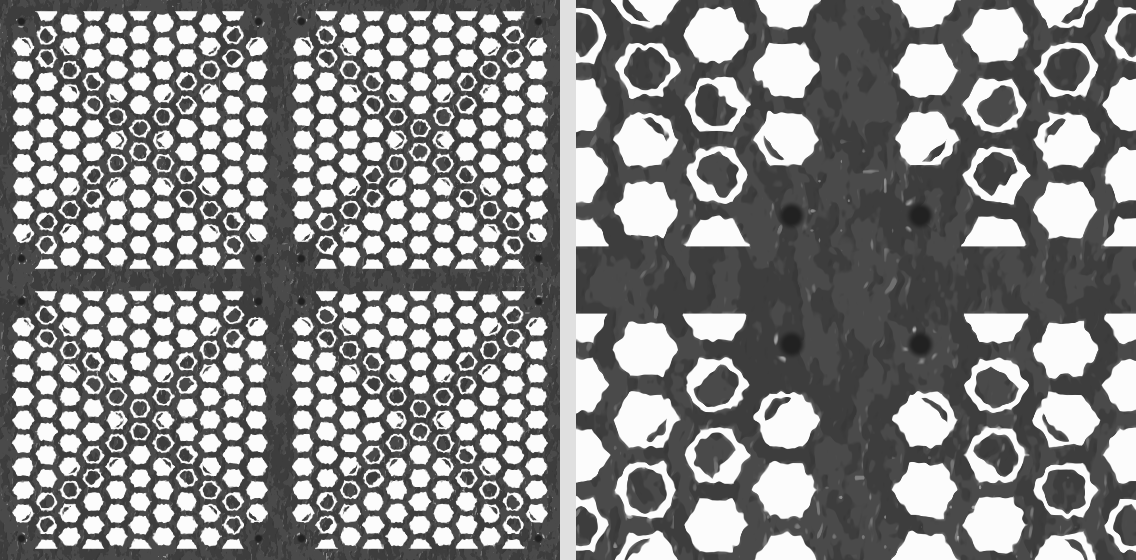
Left: the whole. Right: its middle third, enlarged.
A Shadertoy shader for this pattern:

```glsl
// Worn dark metal grilles, two by two, with hexagonal holes and crossed bars behind them.

float hash(vec2 c) {
    vec3 q = fract(vec3(c.xyx) * 0.1031);
    q += dot(q, q.yzx + 33.33);
    return fract((q.x + q.y) * q.z);
}

// Value noise with n whole cells across the canvas, so it wraps.
float noise(vec2 uv, vec2 n) {
    vec2 x = uv * n, i = floor(x), f = fract(x);
    f = f * f * (3.0 - 2.0 * f);
    vec2 a = mod(i, n) + n, b = mod(i + 1.0, n) + n;
    return mix(mix(hash(a), hash(vec2(b.x, a.y)), f.x),
               mix(hash(vec2(a.x, b.y)), hash(b), f.x), f.y);
}

// Height of the corroded surface, drawn out vertically.
float corrosion(vec2 uv) {
    uv.x += 0.006 * (noise(uv, vec2(70.0, 90.0)) - 0.5);
    return 0.45 * noise(uv, vec2(110.0, 48.0))
         + 0.35 * noise(uv, vec2(210.0, 100.0))
         + 0.20 * noise(uv, vec2(380.0, 230.0));
}

// Distance to the openings; p runs from -6 to 6 over a panel, hole pitch is 1.
float openings(vec2 p, float rough) {
    float column = round(p.x);
    float shift = 0.5 * (1.0 - mod(abs(column), 2.0));
    float row = round(p.y - shift) + shift;
    vec2 q = abs(p - vec2(column, row));
    float hexagon = max(q.y, dot(q, vec2(0.815, 0.5))) - 0.378 + rough;

    // Bars along both diagonals show as discs or slivers inside the holes.
    float bar = abs(abs(p.x) - abs(p.y)) * 0.7071 - 0.52;
    float backing = max(length(q) - 0.305, bar) + rough;
    float d = max(hexagon, -backing);

    // The frame cuts the end rows and leaves the corners solid.
    d = max(d, abs(p.y) - 5.52);
    bool solid = abs(column) > 5.5 || (abs(column) > 4.5 && abs(row) > 4.5);
    return solid ? 1.0 : d;
}

void mainImage(out vec4 fragColor, in vec2 fragCoord) {
    vec2 uv = fragCoord / iResolution.xy;
    vec2 p = (fract(uv * 2.0) - 0.5) * 12.0;
    float aa = 18.0 / iResolution.y;

    // Metal: two tones, raised flakes and scattered pale chips.
    float height = corrosion(uv);
    float relief = height - corrosion(uv + vec2(0.0022, -0.0016));
    float patches = noise(uv, vec2(14.0, 11.0));
    float tone = mix(0.238, 0.29, smoothstep(0.45, 0.53, height + 0.14 * (patches - 0.5)));
    tone += 0.15 * smoothstep(0.15, 0.28, relief) * (0.4 + patches);
    tone -= 0.02 * smoothstep(0.1, 0.25, -relief);
    float chip = noise(uv, vec2(230.0, 170.0));
    tone += 0.3 * smoothstep(0.9, 0.98, chip) * smoothstep(0.6, 0.85, patches);

    // Screw holes with chipped rims.
    float screw = length(abs(p) - 5.08) - 0.18;
    float rim = 1.0 - smoothstep(0.0, 0.07, abs(screw - 0.05));
    tone += 0.4 * rim * smoothstep(0.68, 0.9, chip);
    tone = mix(tone, 0.13, 1.0 - smoothstep(-0.08, 0.04, screw));

    // Ragged openings onto white, with a slightly worn edge.
    float rough = 0.07 * (noise(uv, vec2(270.0, 210.0)) - 0.5)
                + 0.04 * (noise(uv, vec2(120.0, 140.0)) - 0.5);
    float d = openings(p, rough);
    tone += 0.12 * (1.0 - smoothstep(0.0, 0.05, abs(d))) * smoothstep(0.45, 0.8, chip);
    tone = mix(tone, 0.99, 1.0 - smoothstep(-aa, aa, d));

    fragColor = vec4(vec3(tone), 1.0);
}
```
